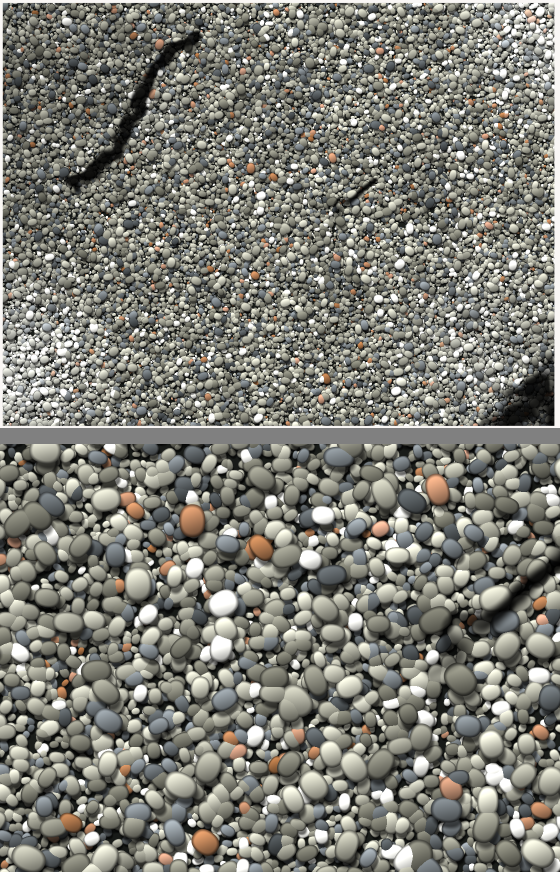
Top, the full canvas; bottom, a detail of the centre.
A Shadertoy shader for this texture:

```glsl
// Coarse grey gravelly sand with pale dry patches, scattered pebbles and dark shadowed furrows.

// Sineless hash: three random values per lattice point
vec3 hash3(vec2 p) {
    vec3 q = fract(p.xyx * vec3(0.1031, 0.1030, 0.0973));
    q += dot(q, q.yxz + 33.33);
    return fract((q.xxy + q.yzz) * q.zyx);
}

float valueNoise(vec2 p) {
    vec2 cell = floor(p), f = fract(p);
    f *= f * (3.0 - 2.0 * f);
    float low = mix(hash3(cell).x, hash3(cell + vec2(1, 0)).x, f.x);
    float high = mix(hash3(cell + vec2(0, 1)).x, hash3(cell + 1.0).x, f.x);
    return mix(low, high, f.y);
}

float segmentDistance(vec2 p, vec2 a, vec2 b) {
    vec2 ab = b - a;
    return length(p - a - ab * clamp(dot(p - a, ab) / dot(ab, ab), 0.0, 1.0));
}

float patchAt(vec2 p, vec2 centre, float radius) {
    return 1.0 - smoothstep(0.0, radius, length(p - centre));
}

// Rounded-box norm of a point, turned by an angle: 1 on the stone outline
float stoneNorm(vec2 q, float angle, vec2 radii) {
    float c = cos(angle), s = sin(angle);
    vec2 e = vec2(c * q.x + s * q.y, c * q.y - s * q.x) / radii;
    e *= e;
    return sqrt(sqrt(dot(e, e) + 1.3 * e.x * e.y));
}

vec3 stoneColor(vec3 r, float dry) {
    vec3 color = mix(vec3(0.43, 0.43, 0.385), vec3(0.79, 0.79, 0.73), r.x);
    if (r.y < 0.20) color = mix(vec3(0.27, 0.29, 0.30), vec3(0.53, 0.56, 0.58), r.x);
    else if (r.y < 0.235) color = mix(vec3(0.62, 0.41, 0.24), vec3(0.76, 0.58, 0.49), r.x);
    color = mix(color, vec3(0.86, 0.87, 0.87), 0.45 * dry);
    return r.z > 0.94 - 0.22 * dry ? vec3(1.0, 1.0, 0.98) : color;
}

// Lays one size of domed stones, with their shadows, over the ground
vec3 addStones(vec3 ground, vec2 p, float cells, float fill, float dry) {
    const vec2 light = vec2(-0.3, 0.95);
    vec2 grid = p * cells + cells;
    float top = 0.0, shadow = 0.0;
    vec3 stone = ground;
    for (int j = -1; j <= 1; j++)
    for (int i = -1; i <= 1; i++) {
        vec2 id = floor(grid) + vec2(i, j);
        vec3 place = hash3(id), shape = hash3(id + 71.3);
        if (shape.x > fill) continue;
        vec2 q = grid - id - 0.5 - 0.85 * (place.xy - 0.5);
        float size = mix(0.42, 0.70, shape.y);
        vec2 radii = size * vec2(1.18, mix(0.75, 1.0, shape.z));
        float angle = 6.283 * place.z;
        float dome = 1.0 - stoneNorm(q, angle, radii);
        float shadowNorm = stoneNorm(q + 0.28 * light, angle, radii);
        shadow = max(shadow, 1.0 - smoothstep(0.75, 1.15, shadowNorm));
        if (dome > top) {
            top = dome;
            float lit = 0.96 + 0.36 * dot(q / size, light);
            float rim = mix(0.42, 1.0, smoothstep(0.0, 0.28, dome));
            stone = stoneColor(hash3(id + 19.7), dry) * lit * rim;
        }
    }
    return mix(ground * (1.0 - 0.6 * shadow), stone, smoothstep(0.0, 0.06, top));
}

// Broad shade of the furrows and the hollow in the lower right corner
float furrowShade(vec2 p) {
    vec2 warp = vec2(valueNoise(p * 38.0), valueNoise(p * 38.0 + 57.0)) - 0.5;
    vec2 q = p + 0.028 * warp + 0.012 * (valueNoise(p * 95.0) - 0.5);
    float furrow = segmentDistance(q, vec2(0.46, 0.91), vec2(0.38, 0.87));
    furrow = min(furrow, segmentDistance(q, vec2(0.38, 0.87), vec2(0.33, 0.77)));
    furrow = min(furrow, segmentDistance(q, vec2(0.33, 0.77), vec2(0.27, 0.65)));
    furrow = min(furrow, segmentDistance(q, vec2(0.27, 0.65), vec2(0.18, 0.57)));
    float shade = 1.0 - smoothstep(0.008, 0.021, furrow);
    float notch = segmentDistance(q, vec2(0.87, 0.575), vec2(0.76, 0.485));
    shade = max(shade, (1.0 - smoothstep(0.002, 0.014, notch)) * smoothstep(0.73, 0.83, p.x));
    float corner = dot(q - vec2(1.22, 0.115), vec2(0.71, -0.70));
    float clumps = 0.55 + 0.45 * smoothstep(0.3, 0.55, valueNoise(p * 30.0 + 11.0));
    return max(shade, smoothstep(-0.012, 0.025, corner) * clumps);
}

vec3 gravel(vec2 p) {
    float dry = patchAt(p, vec2(0.0, 0.13), 0.36) + patchAt(p, vec2(1.30, 0.95), 0.30)
              + 0.5 * patchAt(p, vec2(1.13, 0.17), 0.32) + 0.4 * patchAt(p, vec2(0.37, 0.73), 0.12);
    dry = clamp(dry * (0.7 + 0.7 * valueNoise(p * 14.0)), 0.0, 1.0);

    vec3 color = vec3(0.09, 0.10, 0.09);
    color = addStones(color, p, 145.0, 0.95, dry);
    color = addStones(color, p + 0.37, 86.0, 0.72, dry);
    color = addStones(color, p + 0.71, 58.0, 0.20, dry);

    // Uneven ground and the darker, damp upper left
    float relief = 0.6 * valueNoise(p * 26.0) + 0.4 * valueNoise(p * 9.0 + 31.0);
    color *= (0.92 + 0.36 * relief) * (1.0 - 0.22 * patchAt(p, vec2(0.0, 0.78), 0.65));
    return color * (1.0 - 0.88 * furrowShade(p));
}

void mainImage(out vec4 fragColor, in vec2 fragCoord) {
    // Four samples per pixel smooth the grain edges
    vec3 color = vec3(0.0);
    for (int k = 0; k < 4; k++) {
        vec2 offset = vec2(k % 2, k / 2) * 0.5 - 0.25;
        color += 0.25 * clamp(gravel((fragCoord + offset) / iResolution.y), 0.0, 1.0);
    }

    // Thin pale margin
    vec2 uv = fragCoord / iResolution.xy, soft = 0.7 / iResolution.xy;
    vec2 inner = smoothstep(vec2(0.005) - soft, vec2(0.005) + soft, uv)
               * (1.0 - smoothstep(vec2(0.990, 0.993) - soft, vec2(0.990, 0.993) + soft, uv));
    fragColor = vec4(mix(vec3(0.98, 0.97, 0.96), color, inner.x * inner.y), 1.0);
}
```
